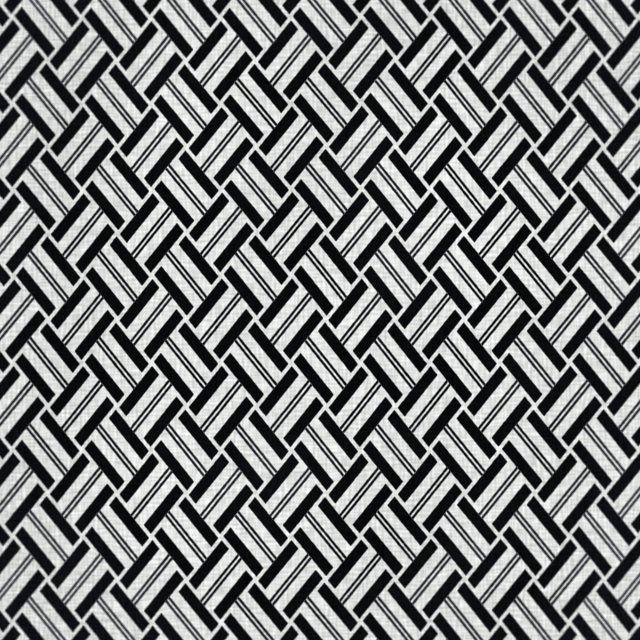
Write a Shadertoy shader that draws this pattern.

```glsl
// Printed basket weave: a diagonal checkerboard of square blocks, turned by parity.
// Each block holds two heavy bars and a pair of thin lines that run on to the
// neighbouring bars; gradient noise adds cloth threads, folds and uneven ink.

const vec2  REPEATS     = vec2(9.2, 7.4);     // pattern periods across and down
const vec2  ANCHOR      = vec2(0.400, 0.568); // centre of one falling block
const float BAR_OFFSET  = 0.35;               // lengths below are in block widths
const vec2  BAR_HALF    = vec2(0.101, 0.475);
const float BAR_ROUND   = 0.018;
const float LINE_OFFSET = 0.040;
const float LINE_HALF   = 0.021;
const float LINE_REACH  = 0.45;               // lines of the next block enter here
const float WOBBLE      = 0.007;
const float DRIFT       = 0.035;
const float THREADS     = 250.0;
const float THREAD_DEPTH = 0.13;
const float FOLD_DEPTH  = 0.05;
const vec3  CLOTH       = vec3(0.885, 0.892, 0.883);
const vec3  INK         = vec3(0.036, 0.038, 0.048);
const vec3  WORN_INK    = vec3(0.19, 0.21, 0.23);

vec2 hashGradient(vec2 cell) {
    vec3 h = fract(cell.xyx * vec3(0.1031, 0.1030, 0.0973));
    h += dot(h, h.yzx + 33.33);
    return fract((h.xx + h.yz) * h.zy) * 2.0 - 1.0;
}

float gradientNoise(vec2 x) {
    vec2 i = floor(x), f = fract(x);
    vec2 u = f * f * f * (f * (f * 6.0 - 15.0) + 10.0);
    vec2 e = vec2(0.0, 1.0);
    float low  = mix(dot(hashGradient(i), f),
                     dot(hashGradient(i + e.yx), f - e.yx), u.x);
    float high = mix(dot(hashGradient(i + e.xy), f - e.xy),
                     dot(hashGradient(i + e.yy), f - e.yy), u.x);
    return mix(low, high, u.y);
}

float sdRoundBox(vec2 p, vec2 halfSize, float radius) {
    vec2 d = abs(p) - halfSize + radius;
    return length(max(d, 0.0)) + min(max(d.x, d.y), 0.0) - radius;
}

// Distance to a pair of thin lines either side of zero
float sdLinePair(float x) {
    return abs(abs(x) - LINE_OFFSET) - LINE_HALF;
}

float coverage(float d, float soft) {
    return 1.0 - smoothstep(-soft, soft, d);
}

void mainImage(out vec4 fragColor, in vec2 fragCoord) {
    vec2 uv = fragCoord / iResolution.y;

    // Diagonal block coordinates, with slight drift of the cloth
    vec2 st = (uv - ANCHOR) * REPEATS;
    st += DRIFT * vec2(gradientNoise(uv * 2.5 + 7.0), gradientNoise(uv * 2.5 + 31.0));
    vec2 diagonal = vec2(st.x + st.y, st.x - st.y);
    vec2 block = floor(diagonal + 0.5);
    vec2 local = diagonal - block;

    // x runs across the stripes of this block, y along them
    bool rising = mod(block.x + block.y, 2.0) > 0.5;
    if (rising) local = local.yx;

    // Edge width: one pixel plus a little ink bleed towards the borders
    float rim = smoothstep(0.3, 0.72, length(uv - 0.5));
    float soft = 0.8 * length(REPEATS) / iResolution.y + 0.004 + 0.014 * rim;
    float ragged = WOBBLE * gradientNoise(uv * 170.0);

    // Heavy bars and thin line pairs
    vec2 side = vec2(abs(local.x) - BAR_OFFSET, local.y);
    float bars = sdRoundBox(side, BAR_HALF, BAR_ROUND) + ragged;
    float ownLines = sdLinePair(local.x);
    float nextLines = max(sdLinePair(local.y), LINE_REACH - abs(local.x));
    float lines = min(ownLines, nextLines) + ragged;

    // Cloth: crossed threads under broad soft folds
    float threads = gradientNoise(uv * vec2(THREADS, 45.0))
                  + gradientNoise(uv.yx * vec2(THREADS, 45.0) + 61.0);
    float folds = gradientNoise(uv * vec2(5.0, 2.5) + 13.0);
    vec3 color = CLOTH + THREAD_DEPTH * threads + FOLD_DEPTH * folds - 0.03 * rim;

    // Ink: solid bars, lines worn in patches and near the borders
    float patches = gradientNoise(uv * 6.0 + 3.0);
    float wear = clamp(0.15 + 0.8 * rim + 0.9 * patches, 0.0, 1.0);
    vec3 grain = vec3(0.025 * threads);
    color = mix(color, mix(INK, WORN_INK, wear) + grain, coverage(lines, soft));
    color = mix(color, mix(INK, WORN_INK, 0.15 * wear) + grain, coverage(bars, soft));

    fragColor = vec4(clamp(color, 0.0, 1.0), 1.0);
}
```
